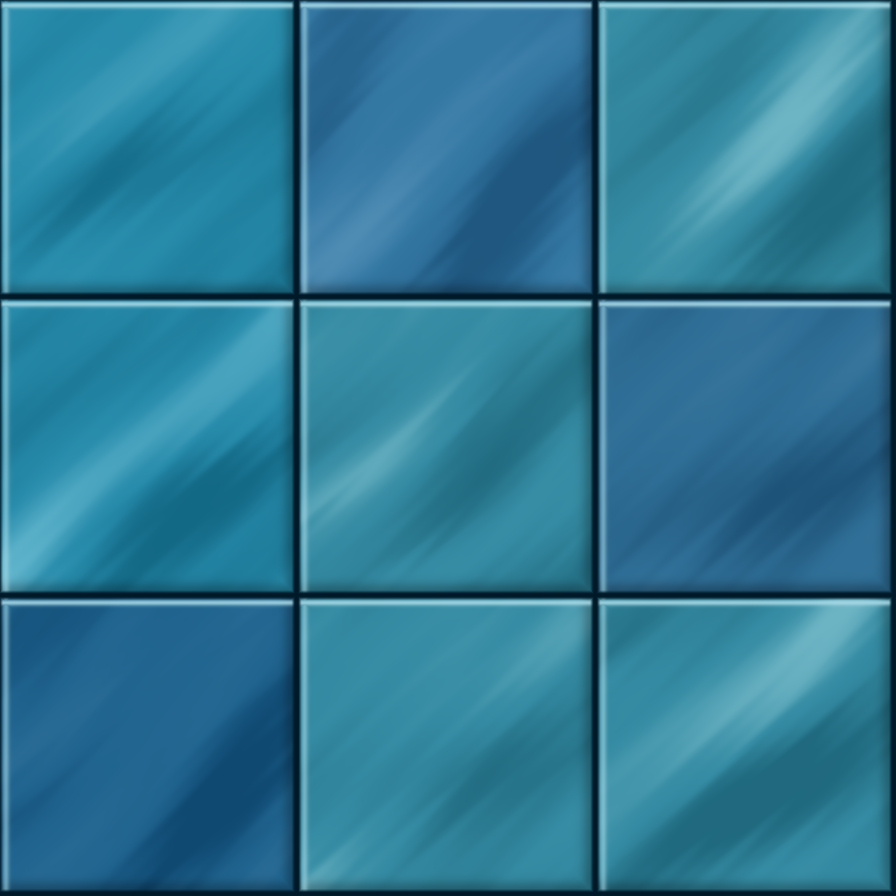
Reproduce this pattern procedurally as a WebGL 1 fragment shader.

```glsl
precision highp float;
// Three by three glazed teal tiles with brushed diagonal streaks and bevelled edges.
uniform vec2 u_resolution;

float hash(vec2 p) {
  return fract(sin(dot(p, vec2(12.99, 78.23))) * 437.58);
}

// Soft bell curve around zero.
float bell(float x, float width) {
  return exp(-x * x / (width * width));
}

// Layered sines stretched along the brush direction, about -1 to 1.
float streaks(float along, float across, float seed) {
  float sum = 0.0;
  float amp = 0.55;
  float freq = 8.0;
  for (int i = 0; i < 4; i++) {
    float k = float(i);
    float bend = 1.3 * sin(along * (2.5 + k) + seed * 2.3 + k);
    sum += amp * sin(freq * across + seed * (k + 1.7) + bend);
    amp *= 0.5;
    freq *= 1.9;
  }
  return sum;
}

vec3 glaze(vec2 f, vec2 id) {
  float seed = 6.283 * hash(id + 3.0);
  float kind = mod(id.x + id.y, 3.0);
  float blue = 1.0 - step(0.5, kind);

  // Brush axes, with bristles feathering the ends of the strokes.
  vec2 c = f - 0.5;
  float across = dot(c, vec2(-0.69, 0.72));
  float along = dot(c, vec2(0.72, 0.69));
  along += 0.05 * sin(across * 61.0 + seed) + 0.03 * sin(across * 117.0 + seed * 3.0);
  across += 0.025 * sin(along * 5.0 + seed);

  // One pale sweep and its shadow over the finer streaks.
  float offset = 0.2 * step(1.5, kind) + 0.16 * (hash(id + 9.0) - 0.5);
  float pale = bell(across - offset, 0.13) * (0.7 + 0.3 * sin(along * 4.0 + seed));
  float shadow = bell(across - offset + 0.27, 0.15) * bell(along, 0.42);
  float tone = 0.42 * streaks(along, across, seed) - 0.1
             + (0.85 - 0.35 * blue) * pale - 0.6 * shadow;

  vec3 col = mix(vec3(0.12, 0.40, 0.48), vec3(0.20, 0.53, 0.62), smoothstep(-0.8, 0.1, tone));
  col = mix(col, vec3(0.42, 0.69, 0.75), smoothstep(0.0, 1.1, tone));

  // Dye lot: some tiles lean blue, the left column is more saturated.
  col += blue * vec3(0.0, -0.06, 0.02);
  col += (1.0 - step(0.5, id.x)) * vec3(-0.05, 0.0, 0.03);
  return col * mix(1.03, 0.84 + 0.08 * id.y, blue);
}

void main() {
  vec2 p = 3.0 * gl_FragCoord.xy / u_resolution;
  vec2 id = floor(p);
  vec2 f = fract(p);
  vec3 col = glaze(f, id);

  // Signed distance from the seams, positive inside the left and top edges.
  vec2 e = (fract(f + 0.5) - 0.5) * vec2(1.0, -1.0);

  // Lit left and top bevels, with a faint wide shade opposite.
  float shade = max(bell(min(e.x, 0.0) + 0.02, 0.03) * step(e.x, 0.0),
                    bell(min(e.y, 0.0) + 0.02, 0.03) * step(e.y, 0.0));
  col *= 1.0 - 0.25 * shade;
  float lit = max(0.55 * bell(e.x - 0.02, 0.011), 0.85 * bell(e.y - 0.018, 0.01));
  col = mix(col, vec3(0.66, 0.85, 0.90), lit);

  // Dark grooves along the right and bottom edges.
  vec2 groove = 1.0 - smoothstep(0.004, 0.019, abs(e + 0.007));
  col = mix(col, vec3(0.0, 0.10, 0.16), max(groove.x, groove.y));

  gl_FragColor = vec4(col, 1.0);
}
```
